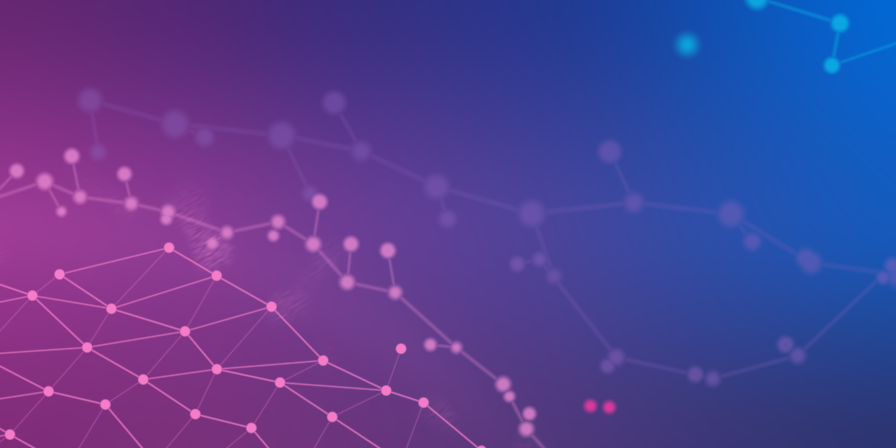
Give the GLSL for this background, as a WebGL 1 fragment shader.

```glsl
precision highp float;

// Abstract network on a magenta-to-blue gradient: a crisp pink mesh (jittered
// skewed lattice) sits under a soft glowing chain, with faint blurred chains
// behind it. Chains follow cubic curves; streaky gradient noise adds dust.

uniform vec2 u_resolution;

const vec3 PINK = vec3(0.98, 0.50, 0.80);
const vec3 ROSE = vec3(0.92, 0.54, 0.83);
const vec3 LILAC = vec3(0.55, 0.39, 0.75);
const vec3 CYAN = vec3(0.04, 0.70, 0.90);
const vec3 HOT_PINK = vec3(0.92, 0.22, 0.62);

// Skewed lattice of the crisp mesh
const vec2 MESH_ORIGIN = vec2(0.268, 0.339);
const vec2 MESH_U = vec2(0.120, -0.073);
const vec2 MESH_V = vec2(0.208, 0.026);

// Cubic coefficients of each chain's height
const vec4 RIDGE = vec4(0.583, -0.08, 0.0, -0.264);
const vec4 UPPER = vec4(0.80, -0.20, 0.0, 0.0);
const vec4 HOLLOW = vec4(4.492, -5.44, 1.7, 0.0);

vec2 hash2(vec2 p) {
  vec3 q = fract(p.xyx * vec3(0.1031, 0.1030, 0.0973));
  q += dot(q, q.yzx + 33.33);
  return fract((q.xx + q.yz) * q.zy);
}

float corner(vec2 cell, vec2 f, vec2 offset) {
  return dot(hash2(cell + offset) * 2.0 - 1.0, f - offset);
}

float gradientNoise(vec2 p) {
  vec2 c = floor(p), f = fract(p);
  vec2 w = f * f * (3.0 - 2.0 * f);
  return mix(mix(corner(c, f, vec2(0, 0)), corner(c, f, vec2(1, 0)), w.x),
             mix(corner(c, f, vec2(0, 1)), corner(c, f, vec2(1, 1)), w.x), w.y);
}

float disc(vec2 p, vec2 center, float radius, float blur) {
  float soft = blur + 0.7 / u_resolution.y;
  return 1.0 - smoothstep(radius - soft, radius + soft, length(p - center));
}

float link(vec2 p, vec2 a, vec2 b, float width, float blur) {
  vec2 ab = b - a;
  float t = clamp(dot(p - a, ab) / dot(ab, ab), 0.0, 1.0);
  return disc(p, a + ab * t, width, blur);
}

float curveHeight(float x, vec4 curve) {
  return dot(curve, vec4(1.0, x, x * x, x * x * x));
}

vec3 ramp(vec3 a, vec3 b, vec3 c, vec3 d, float x) {
  return mix(mix(a, b, smoothstep(-0.08, 0.42, x)),
             mix(c, d, smoothstep(0.58, 1.08, x)), smoothstep(0.2, 0.8, x));
}

vec3 backdrop(vec2 uv) {
  vec3 low = ramp(vec3(0.50, 0.17, 0.47), vec3(0.46, 0.20, 0.49),
                  vec3(0.28, 0.22, 0.48), vec3(0.17, 0.20, 0.43), uv.x);
  vec3 middle = ramp(vec3(0.62, 0.22, 0.58), vec3(0.48, 0.23, 0.57),
                     vec3(0.24, 0.28, 0.62), vec3(0.07, 0.36, 0.75), uv.x);
  vec3 high = ramp(vec3(0.41, 0.15, 0.44), vec3(0.26, 0.16, 0.47),
                   vec3(0.10, 0.24, 0.59), vec3(0.00, 0.42, 0.85), uv.x);
  return mix(mix(low, middle, smoothstep(-0.05, 0.55, uv.y)), high, smoothstep(0.45, 1.05, uv.y));
}

vec2 chainNode(float k, vec4 curve, vec2 span, vec2 spread) {
  float x = span.x + span.y * k;
  return vec2(x, curveHeight(x, curve)) + (hash2(vec2(k, span.x * 9.0)) - 0.5) * spread;
}

// Blurred chain whose nodes each carry one side branch
float chain(vec2 p, vec4 curve, vec2 span, float count, vec2 spread, vec2 branch, float radius) {
  float cover = 0.0;
  for (int i = 0; i < 14; i++) {
    float k = float(i);
    if (k >= count) break;
    vec2 a = chainNode(k, curve, span, spread);
    vec2 b = chainNode(k + 1.0, curve, span, spread);
    vec2 h = hash2(vec2(k + 31.0, span.x * 7.0));
    vec2 tip = a + (h - 0.5) * branch;
    float dots = max(disc(p, a, radius * (0.7 + 0.6 * h.x), radius * 0.5),
                     disc(p, tip, radius * (0.6 + 0.5 * h.y), radius * 0.4));
    float lines = max(link(p, a, b, radius * 0.25, 0.003), link(p, a, tip, radius * 0.2, 0.002));
    cover = max(cover, max(dots, lines * 0.42));
  }
  return cover;
}

vec2 meshNode(vec2 id) {
  return MESH_ORIGIN + MESH_U * id.x + MESH_V * id.y + (hash2(id + 47.0) - 0.5) * 0.06;
}

float meshPresence(vec2 node) {
  return step(node.y, curveHeight(node.x, RIDGE) - 0.09);
}

float meshEdge(vec2 p, vec2 a, vec2 id, float width) {
  vec2 b = meshNode(id);
  return link(p, a, b, width, 0.0007) * meshPresence(b);
}

float mesh(vec2 p) {
  vec2 q = p - MESH_ORIGIN;
  float area = MESH_U.x * MESH_V.y - MESH_U.y * MESH_V.x;
  vec2 cell = floor(vec2(q.x * MESH_V.y - q.y * MESH_V.x, MESH_U.x * q.y - MESH_U.y * q.x) / area);
  float cover = 0.0;
  for (int j = -1; j <= 2; j++) {
    for (int i = -1; i <= 2; i++) {
      vec2 id = cell + vec2(float(i), float(j));
      vec2 a = meshNode(id);
      float strength = 0.6 * step(0.35, hash2(id + 80.0).x);
      float lines = max(meshEdge(p, a, id + vec2(1, 0), 0.0020) * 0.7,
                        meshEdge(p, a, id + vec2(0, 1), 0.0018) * strength);
      lines = max(lines, meshEdge(p, a, id + vec2(1, -1), 0.0014) * 0.28);
      cover = max(cover, max(lines, disc(p, a, 0.0115, 0.001) * 0.95) * meshPresence(a));
    }
  }
  return cover;
}

void main() {
  vec2 uv = gl_FragCoord.xy / u_resolution;
  vec2 p = uv * vec2(2.0, 1.0);
  vec3 color = backdrop(uv);

  // Faint distant chains
  float far = chain(p, UPPER, vec2(0.2, 0.2), 10.0, vec2(0.08, 0.10), vec2(0.20, 0.32), 0.024);
  float hollow = chain(p, HOLLOW, vec2(1.19, 0.2), 5.0, vec2(0.03), vec2(0.12, 0.16), 0.019);
  color = mix(color, LILAC, max(far * 0.42, hollow * 0.5));

  // Haze and streaked dust below the ridge
  float depth = curveHeight(p.x, RIDGE) - p.y;
  float band = exp(-pow(abs(depth - 0.09) / 0.10, 2.0)) * (1.0 - smoothstep(0.9, 1.3, p.x));
  float streaks = 0.5 + gradientNoise(vec2(p.x + p.y, p.y - p.x * 0.6) * vec2(35.0, 150.0));
  float patches = smoothstep(0.05, 0.45, gradientNoise(p * 8.0 + 3.0));
  color = mix(color, ROSE, band * (0.05 + 0.45 * patches * streaks));

  // Glowing ridge and crisp mesh
  float ridge = chain(p, RIDGE, vec2(0.0, 0.1), 13.0, vec2(0.05, 0.06), vec2(0.14, 0.20), 0.015);
  color = mix(color, ROSE, ridge * 0.78);
  color = mix(color, PINK, mesh(p));

  // Cyan corner and hot pink pair
  vec2 hub = vec2(1.875, 0.948), foot = vec2(1.857, 0.854), edge = vec2(1.69, 1.005);
  float rays = max(link(p, edge, hub, 0.004, 0.003), link(p, hub, foot, 0.004, 0.003));
  rays = max(rays, link(p, foot, vec2(2.02, 0.91), 0.003, 0.003));
  float beads = max(disc(p, hub, 0.019, 0.007), disc(p, foot, 0.017, 0.006));
  beads = max(beads, max(disc(p, edge, 0.024, 0.010), disc(p, vec2(1.534, 0.90), 0.020, 0.018)));
  color = mix(color, CYAN, max(rays * 0.4, beads * 0.85));
  float pair = max(disc(p, vec2(1.318, 0.094), 0.013, 0.007), disc(p, vec2(1.36, 0.091), 0.013, 0.007));
  color = mix(color, HOT_PINK, pair * 0.9);

  gl_FragColor = vec4(color, 1.0);
}
```
